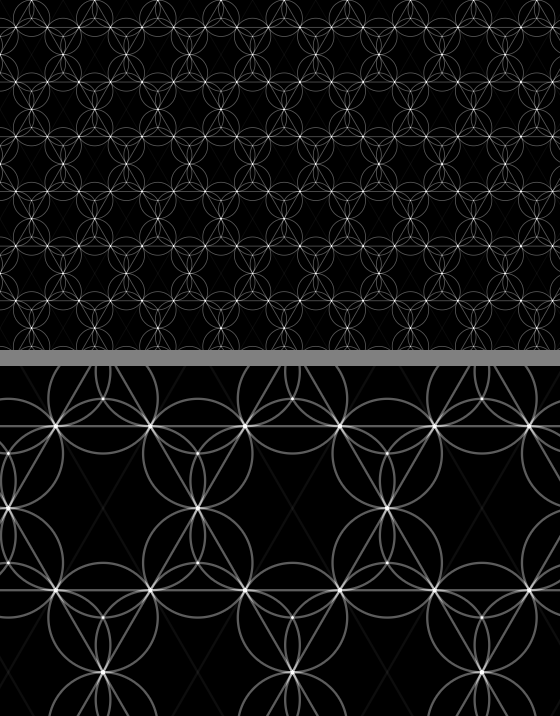
Top: the whole. Bottom: its middle third, enlarged.
Write a Shadertoy shader that draws this pattern.

```glsl
// Thin grey line lattice on black: circles sit on the corners of a honeycomb,
// each holding a triangle and a three-petal figure of arcs. One hexagonal cell
// is repeated, and overlapping strokes add up to brighter crossings.

const float RADIUS = 5.0 / 96.0;      // circle radius, in canvas heights
const float STROKE = 0.0022 / RADIUS; // line width, in circle radii
const float LINE_GREY = 0.36;
const float FAINT_GREY = 0.05;
const float ROW_STEP = 3.0;           // distance between rows, in radii

// Unit vector toward corner k of a hexagon standing on its tip
vec2 cornerDir(int k) {
    float angle = radians(90.0 + 60.0 * float(k));
    return vec2(cos(angle), sin(angle));
}

// Share of a pixel covered by a stroke at distance d
float stroke(float d, float pixel) {
    float halfWidth = 0.5 * STROKE;
    return clamp((d + halfWidth) / pixel + 0.5, 0.0, 1.0)
         - clamp((d - halfWidth) / pixel + 0.5, 0.0, 1.0);
}

float ring(vec2 p, vec2 center, float pixel) {
    return stroke(abs(length(p - center) - 1.0), pixel);
}

// Position relative to the nearest hexagon center
vec2 hexCell(vec2 p) {
    vec2 size = vec2(2.0 * sqrt(3.0), 2.0 * ROW_STEP);
    vec2 a = mod(p + 0.5 * size, size) - 0.5 * size;
    vec2 b = mod(p, size) - 0.5 * size;
    return dot(a, a) < dot(b, b) ? a : b;
}

// Circle around corner k, with three arcs running through its center
float rosette(vec2 p, int k, float pixel) {
    vec2 corner = 2.0 * cornerDir(k);
    float inside = clamp((1.0 - length(p - corner)) / pixel + 0.5, 0.0, 1.0);
    float arcs = 0.0;
    for (int j = 0; j < 3; j++) {
        arcs += ring(p, corner + cornerDir(k + 1 + 2 * j), pixel);
    }
    return ring(p, corner, pixel) + arcs * inside;
}

// Parallel lines across direction n, shifted by offset
float parallels(vec2 p, vec2 n, float offset, float pixel) {
    float d = mod(dot(p, n) - offset + 0.5 * ROW_STEP, ROW_STEP) - 0.5 * ROW_STEP;
    return stroke(abs(d), pixel);
}

void mainImage(out vec4 fragColor, in vec2 fragCoord) {
    // The lattice starts at the top left corner
    vec2 uv = fragCoord / iResolution.y;
    vec2 p = hexCell(vec2(uv.x, 1.0 - uv.y) / RADIUS);
    float pixel = 1.0 / (iResolution.y * RADIUS);

    // Circles and petals
    float lines = 0.0;
    for (int k = 0; k < 6; k++) {
        lines += rosette(p, k, pixel);
    }

    // Triangle sides, and faint diagonals through the cell centers
    float faint = 0.0;
    for (int k = 0; k < 3; k++) {
        vec2 n = cornerDir(k);
        lines += parallels(p, n, 0.5 * ROW_STEP, pixel);
        if (k > 0) faint += parallels(p, n, 0.0, pixel);
    }

    float grey = min(LINE_GREY * lines + FAINT_GREY * faint, 1.0);
    fragColor = vec4(vec3(grey), 1.0);
}
```
